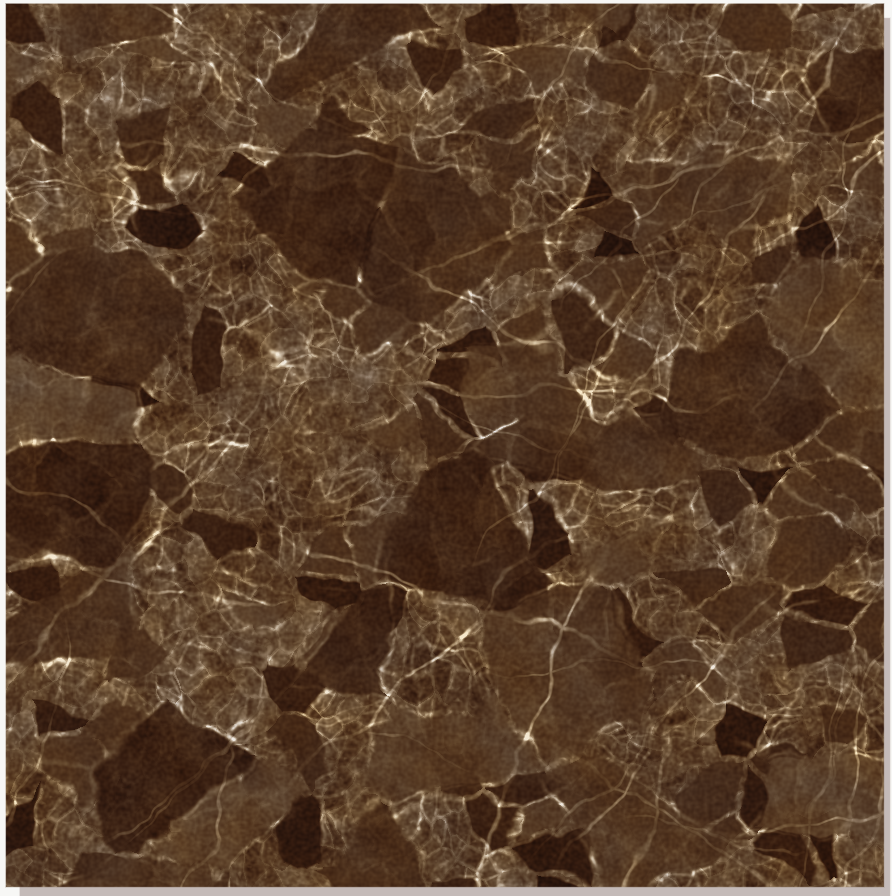
Reproduce this texture procedurally as a WebGL 1 fragment shader.

```glsl
precision highp float;
// Dark brown brecciated marble tile with a white margin and a soft grey shadow.
// Warped Voronoi cells at three scales form fragments, pebbles and a pale web;
// jittered line strokes add cracks, and one tone value is mapped to a brown ramp.
uniform vec2 u_resolution;

vec2 hash2(vec2 p) {
  vec3 q = fract(p.xyx * vec3(0.1031, 0.1030, 0.0973));
  q += dot(q, q.yzx + 33.33);
  return fract((q.xx + q.yz) * q.zy);
}

float corner(vec2 cell, vec2 offset) {
  float a = 6.2832 * hash2(cell).x;
  return dot(vec2(cos(a), sin(a)), offset);
}

// Gradient noise, roughly -0.7 to 0.7
float noise(vec2 p) {
  vec2 i = floor(p), f = fract(p);
  vec2 u = f * f * f * (f * (f * 6.0 - 15.0) + 10.0);
  vec2 e = vec2(1.0, 0.0);
  return mix(mix(corner(i, f), corner(i + e.xy, f - e.xy), u.x),
             mix(corner(i + e.yx, f - e.yx), corner(i + e.xx, f - e.xx), u.x), u.y);
}

float fbm(vec2 p) {
  float sum = 0.0, amp = 0.6;
  for (int i = 0; i < 4; i++) {
    sum += amp * noise(p);
    p = mat2(1.6, 1.2, -1.2, 1.6) * p + 17.3;
    amp *= 0.5;
  }
  return sum;
}

// Voronoi: x is the distance to the cell border, yz are random per cell
vec3 cells(vec2 p) {
  vec2 base = floor(p), nearest = vec2(9.0), second = vec2(9.0), id = base;
  for (int y = -1; y <= 1; y++) {
    for (int x = -1; x <= 1; x++) {
      vec2 c = base + vec2(float(x), float(y));
      vec2 r = c + hash2(c) - p;
      if (dot(r, r) < dot(nearest, nearest)) {
        second = nearest;
        nearest = r;
        id = c;
      } else if (dot(r, r) < dot(second, second)) {
        second = r;
      }
    }
  }
  float border = dot(0.5 * (nearest + second), normalize(second - nearest));
  return vec3(border, hash2(id + 71.7));
}

// Long cracks, mostly rising to the right, some nearly level
float cracks(vec2 p) {
  float veins = 0.0;
  for (int i = 0; i < 46; i++) {
    vec2 center = hash2(vec2(float(i), 7.3));
    vec2 k = hash2(vec2(float(i), 51.7));
    float strength = fract(k.x * 7.0);
    float angle = k.x < 0.66 ? mix(0.7, 1.4, k.y) : mix(-0.6, 0.4, k.y);
    vec2 dir = vec2(cos(angle), sin(angle));
    float along = abs(dot(p - center, dir));
    float across = abs(dot(p - center, vec2(-dir.y, dir.x)));
    float reach = mix(0.09, 0.32, strength);
    float width = 0.0022 + 0.0024 * strength * strength;
    float fade = 1.0 - smoothstep(0.4 * reach, reach, along);
    veins = max(veins, fade * (0.4 + 0.6 * strength) * (1.0 - smoothstep(0.0005, width, across)));
  }
  return veins;
}

float box(vec2 p, vec2 lo, vec2 hi) {
  vec2 d = min(p - lo, hi - p);
  return smoothstep(-0.001, 0.001, min(d.x, d.y));
}

// Browns from near black to cream, one step per unit of tone
vec3 ramp(float t) {
  vec3 c = mix(vec3(0.09, 0.04, 0.025), vec3(0.21, 0.11, 0.06), clamp(t + 1.0, 0.0, 1.0));
  c = mix(c, vec3(0.31, 0.20, 0.12), clamp(t, 0.0, 1.0));
  c = mix(c, vec3(0.41, 0.31, 0.21), clamp(t - 1.0, 0.0, 1.0));
  c = mix(c, vec3(0.55, 0.45, 0.34), clamp(t - 2.0, 0.0, 1.0));
  c = mix(c, vec3(0.75, 0.67, 0.56), clamp(t - 3.0, 0.0, 1.0));
  return mix(c, vec3(0.95, 0.91, 0.84), clamp(t - 4.0, 0.0, 1.0));
}

void main() {
  vec2 uv = gl_FragCoord.xy / u_resolution;
  vec2 p = gl_FragCoord.xy / u_resolution.y;
  vec2 warp = vec2(fbm(p * 8.0), fbm(p * 8.0 + 31.0));
  vec2 q = p + 0.05 * warp;
  vec3 big = cells(q * vec2(6.5, 8.5) + 3.0);
  vec3 mid = cells(q * vec2(17.0, 19.0) + 40.0);
  vec3 fine = cells((q + 0.012 * warp.yx) * 44.0);
  float broken = smoothstep(-0.22, 0.28, fbm(p * 17.0 + 5.0));
  float cloud = fbm(p * 6.0 + 60.0);
  float grain = noise(p * 210.0) + 0.7 * noise(p * 120.0);

  // Grainy matrix with a pale web and crystal specks
  float tone = 1.35 + 1.2 * cloud + 1.5 * fbm(p * 42.0) + 0.9 * grain + 0.9 * (fine.y - 0.5);
  tone += (0.4 + 0.9 * broken) * (1.0 - smoothstep(0.02, 0.17, fine.x));
  tone += 0.9 * smoothstep(0.25, 0.6, noise(p * 140.0 + 9.0));

  // Pebbles, then large smooth fragments
  float pebble = step(0.56, mid.y) * smoothstep(0.04, 0.10, mid.x);
  tone = mix(tone, mix(-0.6, 1.4, mid.z) + 0.5 * grain + 0.6 * cloud, 0.9 * pebble);
  float slab = step(0.70, big.y) * smoothstep(0.01, 0.05, big.x);
  tone = mix(tone, mix(-0.1, 1.7, big.z) + 0.5 * grain + 1.1 * fbm(p * 22.0), 0.82 * slab);

  // Veins along fragment borders and through them
  tone += 1.3 * broken * (1.0 - smoothstep(0.0, 0.075, mid.x)) * (1.0 - 0.7 * slab);
  tone += 1.5 * broken * (1.0 - smoothstep(0.0, 0.035, big.x));
  tone += 2.6 * (0.35 + 0.65 * broken) * cracks(p + 0.045 * warp.yx);

  vec3 marble = ramp(tone) * (1.0 + 0.3 * fbm(p * 13.0 + 80.0) * vec3(0.3, 0.0, -0.9));
  vec3 color = mix(vec3(0.97, 0.97, 0.96), vec3(0.77, 0.73, 0.72), box(uv, vec2(0.022, -0.1), vec2(0.998, 0.98)));
  color = mix(color, marble, box(uv, vec2(0.0065, 0.010), vec2(0.991, 0.996)));
  gl_FragColor = vec4(color, 1.0);
}
```
